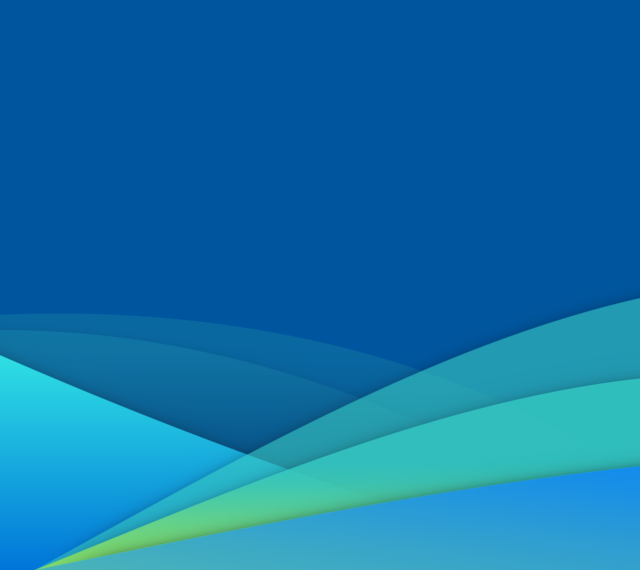
A Shadertoy shader for this background:

```glsl
// Layered translucent waves on a flat blue field: two dim arcs and a cyan
// wedge fall from the left, and a fan of three ribbons rises from the lower left.
// Each layer fills the area below a polynomial curve and casts a soft shadow.

#define FIELD_BLUE vec3(0.0, 0.337, 0.62)
#define ARC_ALPHA 0.32
#define TEAL_ALPHA 0.60
#define RIBBON_ALPHA 0.85
#define SHADOW_WIDTH 0.010
#define SHADOW_DEPTH 0.16
#define FAN_START 0.0547

// Height of a fan ribbon; t runs from the fan tip to the right border.
float ribbonHeight(float t, vec3 k) {
    return t * (k.x + t * (k.y + t * k.z));
}

// Blend paint below an edge and shade the area just above it.
// depth is the signed height below the edge.
vec3 addLayer(vec3 base, vec3 paint, float alpha, float depth, float shadow) {
    float aa = max(fwidth(depth), 1e-5) * 0.75;
    float inside = smoothstep(-aa, aa, depth);
    float shade = shadow * exp(-max(-depth, 0.0) / SHADOW_WIDTH);
    vec3 shaded = base * (1.0 - shade * (1.0 - inside));
    return mix(shaded, paint, alpha * inside);
}

void mainImage(out vec4 fragColor, in vec2 fragCoord) {
    vec2 uv = fragCoord / iResolution.xy;
    float x = uv.x;
    float y = uv.y;
    float t = (x - FAN_START) / (1.0 - FAN_START);
    vec3 color = FIELD_BLUE;

    // Dim background arcs
    float offset = x - 0.09;
    float sq = offset * offset;
    float backArc = 0.45 - 0.285 * sq - 0.08 * sq * sq;
    float frontArc = 0.421 - 0.378 * x * x;
    vec3 arcPaint = mix(vec3(0.06, 0.35, 0.50), vec3(0.12, 0.56, 0.66),
                        smoothstep(0.18, 0.42, y));
    color = addLayer(color, arcPaint, ARC_ALPHA, backArc - y, 0.0);
    color = addLayer(color, arcPaint, ARC_ALPHA, frontArc - y, SHADOW_DEPTH * 0.3);

    // Bright cyan wedge
    float wedge = 0.377 - 0.49 * x + 0.10 * x * x;
    vec3 wedgePaint = mix(vec3(0.0, 0.46, 0.85), vec3(0.18, 0.87, 0.89),
                          clamp(y / 0.37, 0.0, 1.0));
    float wedgeFade = 1.0 - smoothstep(0.45, 0.75, x);
    color = addLayer(color, wedgePaint, wedgeFade, wedge - y, SHADOW_DEPTH * wedgeFade);

    // Shadows fade in away from the tip of the fan
    float fanShadow = SHADOW_DEPTH * smoothstep(0.0, 0.15, t);

    // Upper teal ribbon
    float upper = ribbonHeight(t, vec3(0.586, 0.02, -0.129));
    color = addLayer(color, vec3(0.22, 0.78, 0.75), TEAL_ALPHA, upper - y, fanShadow);

    // Middle ribbon, turning green toward the tip
    float middle = ribbonHeight(t, vec3(0.43, 0.03, -0.124));
    vec3 greenPaint = mix(vec3(0.57, 0.90, 0.36), vec3(0.20, 0.77, 0.75),
                          smoothstep(0.0, 0.20, y));
    color = addLayer(color, greenPaint, RIBBON_ALPHA, middle - y, fanShadow);

    // Lower ribbon, from teal to blue at the upper right
    float lower = ribbonHeight(t, vec3(0.216, 0.0, -0.034));
    float blueness = clamp(0.05 + 0.5 * x + 2.5 * y, 0.0, 1.0);
    vec3 bluePaint = mix(vec3(0.27, 0.69, 0.76), vec3(0.05, 0.51, 0.96), blueness);
    color = addLayer(color, bluePaint, RIBBON_ALPHA, lower - y, fanShadow * 1.5);

    fragColor = vec4(color, 1.0);
}
```
